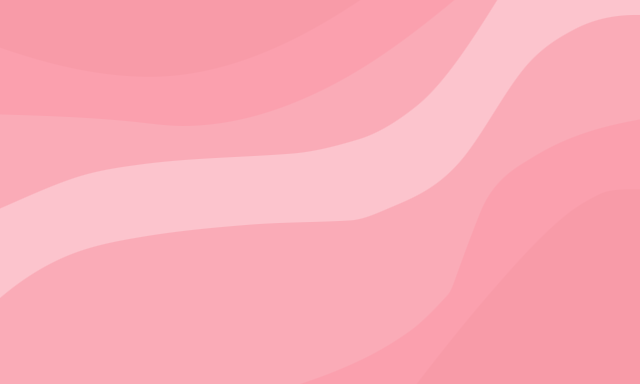
A Shadertoy shader for this background:

```glsl
// Flat pink waves: a pale ribbon sweeping up between layered rose bands.

#define DEEP_ROSE  vec3(0.973, 0.608, 0.659)
#define ROSE       vec3(0.984, 0.627, 0.682)
#define SOFT_PINK  vec3(0.980, 0.671, 0.718)
#define PALE_PINK  vec3(0.988, 0.769, 0.804)
#define EDGE_WIDTH 1.0

// Runs a smooth curve through the knots K, leaving its height at x in y.
#define FOLLOW(K) float y = K[0].y + K[0].z * (x - K[0].x); for (int i = 1; i < K.length(); i++) if (x > K[i - 1].x) y = arc(x, K[i - 1], K[i]);

// Cubic Hermite arc between knots (x, height, slope), straight past its end.
float arc(float x, vec3 a, vec3 b) {
    float span = b.x - a.x;
    float t = clamp((x - a.x) / span, 0.0, 1.0);
    float s = 1.0 - t;
    float height = mix(a.y, b.y, t * t * (3.0 - 2.0 * t));
    height += span * t * s * (a.z * s - b.z * t);
    return height + b.z * max(x - b.x, 0.0);
}

// Lower right hills
float deepHill(float x) {
    vec3 k[6] = vec3[6](
        vec3(0.651, 0.000, 2.17), vec3(0.768, 0.241, 1.92),
        vec3(0.885, 0.441, 1.34), vec3(0.935, 0.493, 0.85),
        vec3(0.968, 0.506, 0.10), vec3(1.000, 0.507, 0.00));
    FOLLOW(k)
    return y;
}

float roseHill(float x) {
    vec3 k[9] = vec3[9](
        vec3(0.469, 0.000, 0.55), vec3(0.573, 0.070, 0.83),
        vec3(0.638, 0.135, 1.17), vec3(0.700, 0.233, 1.84),
        vec3(0.711, 0.272, 4.68), vec3(0.749, 0.441, 4.20),
        vec3(0.777, 0.520, 1.90), vec3(0.833, 0.591, 1.03),
        vec3(1.000, 0.689, 0.30));
    FOLLOW(k)
    return y;
}

// Pale ribbon
float ribbonBottom(float x) {
    vec3 k[10] = vec3[10](
        vec3(0.000, 0.224, 1.42), vec3(0.104, 0.333, 0.70),
        vec3(0.221, 0.383, 0.28), vec3(0.391, 0.415, 0.13),
        vec3(0.547, 0.426, 0.10), vec3(0.612, 0.461, 0.70),
        vec3(0.716, 0.574, 1.85), vec3(0.829, 0.841, 1.75),
        vec3(0.898, 0.924, 0.87), vec3(1.000, 0.961, -0.03));
    FOLLOW(k)
    return y;
}

float ribbonTop(float x) {
    vec3 k[7] = vec3[7](
        vec3(0.000, 0.457, 0.72), vec3(0.117, 0.537, 0.55),
        vec3(0.221, 0.572, 0.22), vec3(0.456, 0.600, 0.13),
        vec3(0.560, 0.637, 0.50), vec3(0.651, 0.724, 1.34),
        vec3(0.777, 1.000, 2.67));
    FOLLOW(k)
    return y;
}

// Upper left hollows
float roseHollow(float x) {
    vec3 k[5] = vec3[5](
        vec3(0.000, 0.702, -0.05), vec3(0.208, 0.683, -0.17),
        vec3(0.286, 0.672, 0.00), vec3(0.521, 0.780, 0.87),
        vec3(0.710, 1.000, 1.39));
    FOLLOW(k)
    return y;
}

float deepHollow(float x) {
    vec3 k[3] = vec3[3](
        vec3(0.000, 0.876, -0.58), vec3(0.234, 0.800, 0.00),
        vec3(0.563, 1.000, 1.12));
    FOLLOW(k)
    return y;
}

// Fills everything above an edge, softened over about one pixel.
void fillAbove(inout vec3 color, float rise, vec3 paint) {
    float softness = EDGE_WIDTH * max(fwidth(rise), 1e-5);
    color = mix(color, paint, clamp(0.5 + rise / softness, 0.0, 1.0));
}

void mainImage(out vec4 fragColor, in vec2 fragCoord) {
    vec2 p = fragCoord / iResolution.xy;

    // Stack the layers from the bottom of the canvas upward
    vec3 color = DEEP_ROSE;
    fillAbove(color, p.y - deepHill(p.x), ROSE);
    fillAbove(color, p.y - roseHill(p.x), SOFT_PINK);
    fillAbove(color, p.y - ribbonBottom(p.x), PALE_PINK);
    fillAbove(color, p.y - ribbonTop(p.x), SOFT_PINK);
    fillAbove(color, p.y - roseHollow(p.x), ROSE);
    fillAbove(color, p.y - deepHollow(p.x), DEEP_ROSE);

    fragColor = vec4(color, 1.0);
}
```
